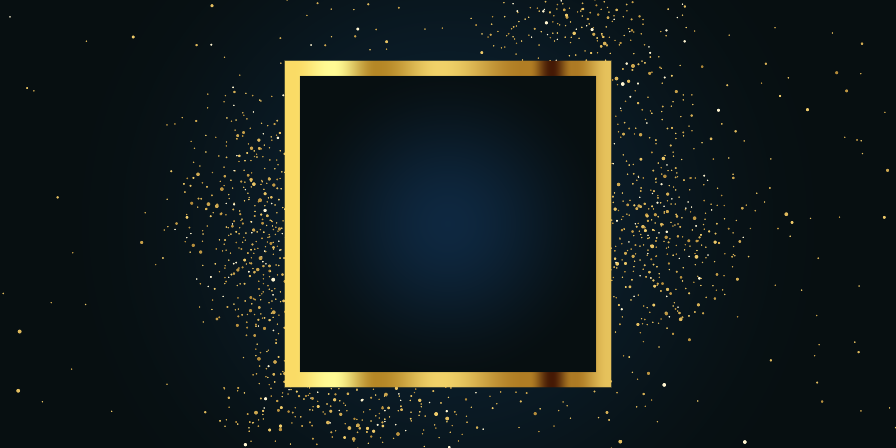
Reproduce this background procedurally as a WebGL 2 fragment shader.

```glsl
#version 300 es
precision highp float;

uniform vec2 u_resolution;
out vec4 outColor;

float hash(vec2 p) {
  return fract(sin(dot(p, vec2(127.1, 311.7))) * 43758.5453);
}

// Signed distance to a centred square
float squareDistance(vec2 p, float halfSize) {
  vec2 d = abs(p) - halfSize;
  return length(max(d, 0.0)) + min(max(d.x, d.y), 0.0);
}

// Metallic gradient running from the left to the right of the frame
vec3 goldGradient(float t) {
  vec3 c = mix(vec3(0.98, 0.86, 0.40), vec3(1.0, 0.98, 0.58), smoothstep(0.03, 0.14, t));
  c = mix(c, vec3(0.71, 0.53, 0.15), smoothstep(0.15, 0.28, t));
  c = mix(c, vec3(0.94, 0.82, 0.41), smoothstep(0.29, 0.47, t));
  c = mix(c, vec3(0.69, 0.49, 0.14), smoothstep(0.48, 0.73, t));
  c = mix(c, vec3(0.27, 0.10, 0.02), smoothstep(0.75, 0.815, t));
  c = mix(c, vec3(0.68, 0.48, 0.14), smoothstep(0.82, 0.88, t));
  return mix(c, vec3(0.90, 0.76, 0.36), smoothstep(0.89, 0.99, t));
}

// Glitter density: soft elliptical clouds given as centre and spread
float glitterDensity(vec2 p) {
  const vec4 clouds[8] = vec4[8](
    vec4(-0.42, 0.04, 0.11, 0.14), vec4(-0.36, -0.20, 0.08, 0.12),
    vec4(-0.22, -0.42, 0.17, 0.06), vec4(0.46, -0.05, 0.12, 0.12),
    vec4(0.44, 0.22, 0.10, 0.16), vec4(0.28, 0.44, 0.12, 0.06),
    vec4(-0.24, 0.44, 0.09, 0.06), vec4(0.24, -0.42, 0.18, 0.05));
  const float weights[8] = float[8](0.55, 0.40, 0.38, 0.50, 0.20, 0.45, 0.14, 0.08);
  float density = 0.0;
  for (int i = 0; i < 8; i++) {
    vec2 d = (p - clouds[i].xy) / clouds[i].zw;
    density += weights[i] * exp(-0.5 * dot(d, d));
  }
  return max(density - 0.03, 0.0);
}

// Layers of jittered dots, kept inside their cells
vec3 addGlitter(vec3 color, vec2 p, float pixel) {
  for (int i = 0; i < 4; i++) {
    float layer = float(i);
    float angle = 0.4 + layer * 0.7;
    mat2 turn = mat2(cos(angle), sin(angle), -sin(angle), cos(angle));
    float cells = 58.0 - 5.0 * layer;
    vec2 grid = turn * p * cells;
    vec2 cell = floor(grid);
    vec2 seed = cell + 37.0 * layer;
    vec2 jitter = 0.25 + 0.5 * vec2(hash(seed + 3.1), hash(seed + 7.7));
    vec2 center = (cell + jitter) / cells;
    float size = hash(seed + 11.3);
    float radius = 0.0016 + 0.0028 * pow(size, 5.0);
    float dotDistance = length(grid / cells - center);
    float present = step(hash(seed), glitterDensity(center * turn));
    float mask = 1.0 - smoothstep(radius - 0.5 * pixel, radius + 0.5 * pixel, dotDistance);
    float tint = hash(seed + 19.9);
    vec3 gold = mix(vec3(0.70, 0.54, 0.22), vec3(0.98, 0.84, 0.45), tint);
    gold = mix(gold, vec3(1.0, 0.96, 0.82), step(0.9, tint));
    color = mix(color, gold, mask * present);
  }
  return color;
}

void main() {
  // Canvas height is one unit, origin moved to the centre
  vec2 p = (gl_FragCoord.xy - 0.5 * u_resolution) / u_resolution.y;
  float pixel = 1.0 / u_resolution.y;

  // Dark blue backdrop with glitter
  vec3 color = mix(vec3(0.045, 0.125, 0.185), vec3(0.028, 0.060, 0.068),
                   smoothstep(0.1, 0.85, length(p)));
  color = addGlitter(color, p, pixel);

  // Gold frame
  float outer = squareDistance(p, 0.3646);
  float inner = squareDistance(p, 0.3307);
  vec3 gold = goldGradient((p.x + 0.3646) / 0.7292);
  color = mix(color, gold, 1.0 - smoothstep(-0.5 * pixel, 0.5 * pixel, outer));

  // Inner panel with a blue glow
  vec3 panel = mix(vec3(0.055, 0.155, 0.25), vec3(0.028, 0.058, 0.066),
                   smoothstep(0.0, 0.37, length(p)));
  color = mix(color, panel, 1.0 - smoothstep(-0.5 * pixel, 0.5 * pixel, inner));

  outColor = vec4(color, 1.0);
}
```
